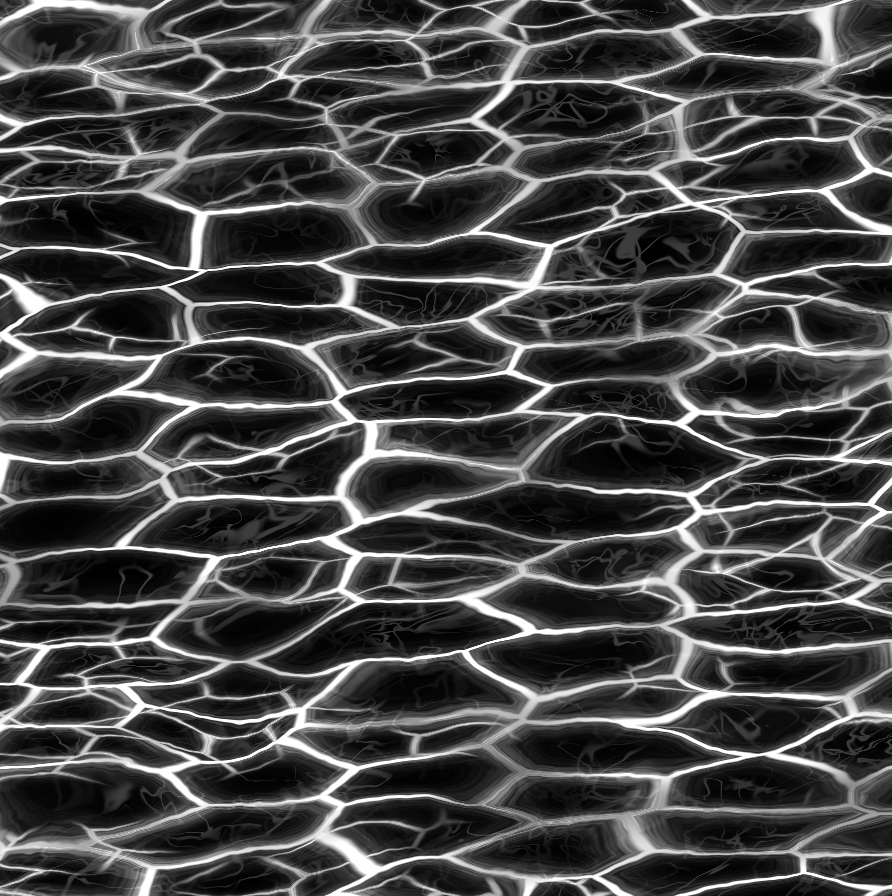
Give the GLSL for this pattern, as a WebGL 1 fragment shader.

```glsl
precision highp float;
// Bright sinewy filaments that split and rejoin around flat, lens-shaped voids.
// A stretched, staggered Voronoi network gives the filaments; streaks parallel
// to its edges and thin contour lines of noise give the grey fibres between them.

uniform vec2 u_resolution;

const vec2 MAIN_CELL = vec2(0.190, 0.055);
const vec2 SIDE_CELL = vec2(0.115, 0.035);
const float TILT = 0.07;

float hash(vec2 p) {
    vec3 q = fract(vec3(p.xyx) * 0.1031);
    q += dot(q, q.yzx + 33.33);
    return fract((q.x + q.y) * q.z);
}

float noise(vec2 p) {
    vec2 i = floor(p);
    vec2 f = fract(p);
    f = f * f * (3.0 - 2.0 * f);
    float low = mix(hash(i), hash(i + vec2(1.0, 0.0)), f.x);
    float high = mix(hash(i + vec2(0.0, 1.0)), hash(i + vec2(1.0, 1.0)), f.x);
    return mix(low, high, f.y);
}

// Bend the plane, mostly up and down, at three scales.
vec2 meander(vec2 p) {
    float broad = noise(p * vec2(5.0, 9.0) + 3.7) - 0.5;
    float medium = noise(p * vec2(15.0, 26.0) + 41.0) - 0.5;
    float rough = noise(p * vec2(90.0, 140.0) + 77.0) - 0.5;
    float sway = noise(p * vec2(9.0, 22.0) + 19.0) - 0.5;
    return p + vec2(0.05 * sway, 0.042 * broad + 0.015 * medium + 0.0022 * rough);
}

// Staggered Voronoi: x = gap to the nearest border, y = random value of the cell.
vec2 network(vec2 p, float seed) {
    float nearest = 9.0;
    float second = 9.0;
    float cellValue = 0.0;
    for (int i = -1; i <= 1; i++) {
        float column = floor(p.x) + float(i);
        float stagger = 0.5 * mod(column, 2.0);
        for (int j = -1; j <= 1; j++) {
            vec2 id = vec2(column, floor(p.y - stagger) + float(j));
            vec2 jitter = vec2(hash(id + seed), hash(id + seed + 57.0)) - 0.5;
            vec2 site = id + vec2(0.5, 0.5 + stagger) + 0.72 * jitter;
            float d = length(p - site);
            if (d < nearest) {
                second = nearest;
                nearest = d;
                cellValue = hash(id + seed + 113.0);
            } else {
                second = min(second, d);
            }
        }
    }
    return vec2(second - nearest, cellValue);
}

// Thin curved fibres: level lines of several sheared noise fields.
float fibres(vec2 p) {
    float light = 0.0;
    for (int i = 0; i < 4; i++) {
        float layer = float(i);
        vec2 q = p * vec2(21.0, 43.0) * (1.0 + 0.22 * layer);
        q.y += (layer - 2.0) * 0.45 * q.x;
        q += 1.3 * vec2(noise(q * 0.9 + 8.0), noise(q * 0.9 + 29.0)) + 37.0 * layer;
        float level = noise(q) + 0.25 * noise(q * 2.7) - 0.62;
        float patches = smoothstep(0.35, 0.7, noise(q * 0.33 + 11.0));
        light = max(light, patches * (1.0 - smoothstep(0.015, 0.085, abs(level))));
    }
    return light;
}

// Combed grey streaks that run alongside a border and fade away from it.
float streaks(vec2 p, float gap, float falloff) {
    float coarse = noise(vec2(p.x * 14.0 + p.y * 30.0, gap * 16.0));
    float fine = noise(vec2(p.x * 26.0 - p.y * 40.0, gap * 44.0));
    return exp(-falloff * gap) * (0.25 + 0.65 * coarse + 0.6 * fine);
}

void main() {
    vec2 p = gl_FragCoord.xy / u_resolution.y;
    p.y -= TILT * p.x;
    vec2 bent = meander(p);

    // Main filaments: white core and grey halo, uneven in width and strength.
    vec2 mainNet = network(bent / MAIN_CELL + 20.0, 5.0);
    float strength = mix(0.45, 1.35, noise(p * vec2(7.0, 19.0) + 63.0));
    float width = mix(0.065, 0.15, noise(p * vec2(11.0, 25.0) + 91.0));
    float core = strength * (1.0 - smoothstep(0.02, width, mainNet.x));
    float halo = mix(0.3, 0.75, mainNet.y) * streaks(p, mainNet.x, 4.8);

    // Side branches, present in patches only.
    vec2 sideBent = bent + 0.012 * (noise(p * vec2(16.0, 30.0) + 5.0) - 0.5);
    vec2 sideNet = network(sideBent / SIDE_CELL + 60.0, 31.0);
    float present = smoothstep(0.38, 0.72, noise(p * vec2(8.0, 21.0) + 33.0));
    float branch = 0.4 * (1.0 - smoothstep(0.01, 0.11, sideNet.x));
    float side = present * (branch + 0.38 * streaks(p, sideNet.x, 6.5));

    // Faint fibres, leaving part of each void black.
    float veil = smoothstep(0.25, 0.7, noise(p * vec2(13.0, 30.0) + 7.0));
    float fibre = 0.24 * mix(0.3, 1.0, veil) * fibres(bent);

    float light = max(core, max(halo, side) + 0.55 * fibre);
    light = max(light + 0.15 * min(halo, side), fibre);
    gl_FragColor = vec4(vec3(clamp(light, 0.0, 1.0)), 1.0);
}
```
